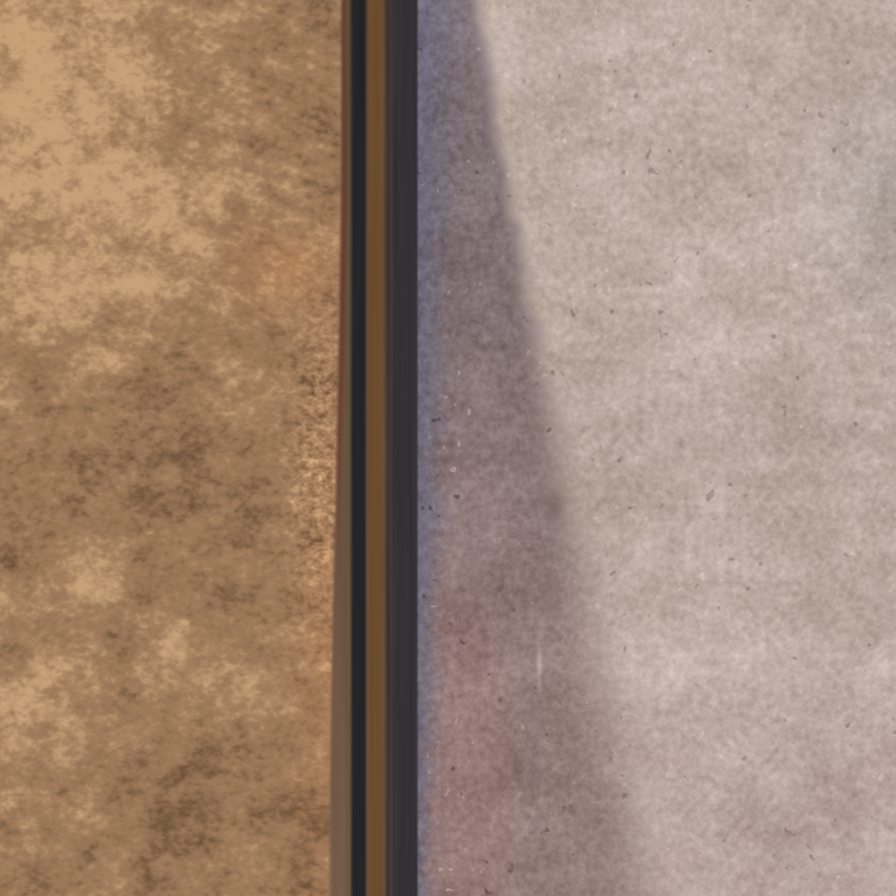
This texture is drawn by a Shadertoy shader. Its source:

```glsl
// A weathered ochre wall and a pale plaster wall, parted by a dark metal trim.
// Gradient-noise fbm mottles both walls, soft blobs place the larger stains,
// and a slanted, widening penumbra casts a violet shadow on the plaster.

vec2 hash2(vec2 p) {
    vec3 q = fract(p.xyx * vec3(0.1031, 0.1030, 0.0973));
    q += dot(q, q.yzx + 33.33);
    return fract((q.xx + q.yz) * q.zy);
}

float gradientNoise(vec2 p) {
    vec2 i = floor(p), f = fract(p);
    vec2 u = f * f * f * (f * (f * 6.0 - 15.0) + 10.0);
    vec2 e = vec2(0.0, 1.0);
    float a = dot(hash2(i) * 2.0 - 1.0, f);
    float b = dot(hash2(i + e.yx) * 2.0 - 1.0, f - e.yx);
    float c = dot(hash2(i + e.xy) * 2.0 - 1.0, f - e.xy);
    float d = dot(hash2(i + e.yy) * 2.0 - 1.0, f - e.yy);
    return mix(mix(a, b, u.x), mix(c, d, u.x), u.y);
}

float fbm(vec2 p, int octaves) {
    float sum = 0.0, amp = 1.0;
    for (int i = 0; i < octaves; i++) {
        sum += amp * gradientNoise(p);
        p = mat2(1.6, 1.2, -1.2, 1.6) * p + 7.3;
        amp *= 0.62;
    }
    return sum;
}

// Soft elliptical patch, 1 at its centre.
float blob(vec2 p, vec2 centre, vec2 radius) {
    vec2 d = (p - centre) / radius;
    return exp(-dot(d, d));
}

// Smooth-edged vertical band between two x positions.
float band(float x, float left, float right, float soft) {
    return smoothstep(left - soft, left + soft, x)
         * (1.0 - smoothstep(right - soft, right + soft, x));
}

// Sparse ragged marks where fine noise peaks inside coarse clusters.
float pits(vec2 p, float scale, float threshold) {
    float cluster = gradientNoise(p * scale * 0.22 + 31.0);
    float mark = fbm(p * scale, 2) + 0.4 * cluster;
    return smoothstep(threshold, threshold + 0.3, mark);
}

vec3 ochreWall(vec2 p, float edge) {
    float mottling = fbm(p * vec2(13.0, 17.0), 4);
    float blotches = fbm(p * vec2(34.0, 46.0) + 9.0, 3);
    float grain = fbm(p * vec2(105.0, 135.0) + 4.0, 2);
    float streaks = gradientNoise(vec2(p.x * 18.0 + p.y * 8.0, p.y * 105.0 + p.x * 42.0));

    float upperRight = blob(p, vec2(0.32, 0.90), vec2(0.12, 0.17));
    float tone = 0.44 + 0.36 * mottling + 0.28 * blotches + 0.24 * grain;
    tone += 0.30 * blob(p, vec2(0.05, 0.92), vec2(0.17, 0.15));
    tone += 0.24 * blob(p, vec2(0.13, 0.75), vec2(0.18, 0.11));
    tone += 0.16 * blob(p, vec2(0.05, 0.63), vec2(0.09, 0.07));
    tone += 0.36 * blob(p, vec2(0.085, 0.355), vec2(0.040, 0.030));
    tone += 0.32 * blob(p, vec2(0.04, 0.20), vec2(0.08, 0.07));
    tone += 0.18 * blob(p, vec2(0.24, 0.25), vec2(0.08, 0.05));
    tone -= 0.18 * blob(p, vec2(0.21, 0.11), vec2(0.14, 0.09));
    tone -= 0.14 * blob(p, vec2(0.18, 0.47), vec2(0.17, 0.13));
    tone -= upperRight * (0.08 - 0.32 * streaks);

    vec3 umber = vec3(0.42, 0.315, 0.22);
    vec3 ochre = vec3(0.615, 0.475, 0.35);
    vec3 sand = vec3(0.78, 0.635, 0.475);
    vec3 col = mix(umber, ochre, smoothstep(-0.12, 0.47, tone));
    col = mix(col, sand, smoothstep(0.40, 0.92, tone));

    float rust = 0.7 * blob(p, vec2(0.32, 0.70), vec2(0.05, 0.04))
               + 0.5 * blob(p, vec2(edge - 0.01, 0.30), vec2(0.03, 0.30));
    col += rust * vec3(0.07, 0.01, -0.015);

    // Chipped paint along the trim.
    float chipZone = blob(p, vec2(edge - 0.018, 0.49), vec2(0.03, 0.16));
    return col + chipZone * vec3(0.17, 0.16, 0.14) * (0.25 + 1.2 * grain);
}

vec3 plasterWall(vec2 p) {
    float cloud = fbm(p * vec2(7.0, 10.0) + 12.0, 4);
    float patches = fbm(p * vec2(27.0, 34.0) + 5.0, 2);
    float grain = fbm(p * 110.0 + 3.0, 2);

    vec3 lit = mix(vec3(0.73, 0.655, 0.625), vec3(0.735, 0.67, 0.63), smoothstep(0.1, 0.7, p.y));
    lit += vec3(0.085, 0.09, 0.10) * cloud;
    lit -= 0.03 * blob(p, vec2(0.80, 0.52), vec2(0.25, 0.04));
    lit -= 0.04 * blob(p, vec2(0.87, 0.10), vec2(0.08, 0.09));
    lit -= vec3(0.05, 0.035, 0.02) * blob(p, vec2(1.0, 0.78), vec2(0.08, 0.12));
    lit += 0.025 * blob(p, vec2(0.78, 0.27), vec2(0.16, 0.06));

    vec3 shade = mix(vec3(0.565, 0.48, 0.465), vec3(0.485, 0.43, 0.445), smoothstep(0.15, 1.0, p.y));
    shade += vec3(0.025, -0.01, 0.0) * blob(p, vec2(0.52, 0.12), vec2(0.05, 0.25));
    shade += 0.08 * cloud;
    float blueEnd = mix(0.488, 0.530, p.y) + 0.02 * cloud + 0.02 * patches;
    float blue = 1.0 - smoothstep(0.464, blueEnd, p.x);
    shade = mix(shade, vec3(0.40, 0.40, 0.48), 0.75 * blue);

    float ragged = 0.012 * cloud + 0.010 * patches + 0.006 * grain;
    float boundary = 0.528 + 0.185 * (1.0 - p.y) + ragged;
    float penumbra = mix(0.060, 0.014, smoothstep(0.0, 0.8, p.y));
    float light = smoothstep(boundary - penumbra, boundary + penumbra, p.x);
    vec3 col = mix(shade, lit, light) + 0.085 * grain + 0.045 * patches;

    float nearTrim = 1.0 - smoothstep(0.47, 0.62, p.x);
    col += (0.06 + 0.09 * nearTrim) * pits(p, 85.0, 0.43);
    col -= vec3(0.13, 0.13, 0.12) * pits(p + 3.7, 72.0, 0.45);
    col -= 0.10 * blob(p, vec2(0.62, 0.435), vec2(0.009, 0.016)) * (0.8 + grain);
    return col + 0.12 * blob(p, vec2(0.602, 0.255), vec2(0.003, 0.022));
}

// Layered metal profile, painted from left to right.
vec3 metalTrim(vec2 p, float edge) {
    float brushed = gradientNoise(vec2(p.x * 180.0, p.y * 5.0));
    vec3 col = mix(vec3(0.46, 0.36, 0.29), vec3(0.36, 0.27, 0.20), p.y);
    float redLine = band(p.x, edge + 0.002, edge + 0.006, 0.003);
    col = mix(col, vec3(0.44, 0.23, 0.18), redLine * smoothstep(0.3, 0.65, p.y));
    col = mix(col, vec3(0.36, 0.34, 0.23), 0.6 * band(p.x, 0.386, 0.390, 0.003));
    col = mix(col, vec3(0.14, 0.145, 0.155), band(p.x, 0.392, 0.409, 0.003));
    col = mix(col, vec3(0.42, 0.30, 0.18), band(p.x, 0.410, 0.429, 0.004));
    col = mix(col, vec3(0.24, 0.21, 0.18), band(p.x, 0.430, 0.437, 0.003));
    col = mix(col, vec3(0.205, 0.19, 0.205), band(p.x, 0.437, 0.480, 0.003));
    return col + 0.03 * brushed;
}

void mainImage(out vec4 fragColor, in vec2 fragCoord) {
    vec2 p = fragCoord / iResolution.xy;
    float trimLeft = mix(0.368, 0.381, smoothstep(0.0, 0.9, p.y));
    float trimRight = 0.466;
    vec3 col = mix(ochreWall(p, trimLeft), metalTrim(p, trimLeft),
                   smoothstep(trimLeft - 0.003, trimLeft + 0.003, p.x));
    col = mix(col, plasterWall(p), smoothstep(trimRight - 0.002, trimRight + 0.002, p.x));
    fragColor = vec4(clamp(col, 0.0, 1.0), 1.0);
}
```
